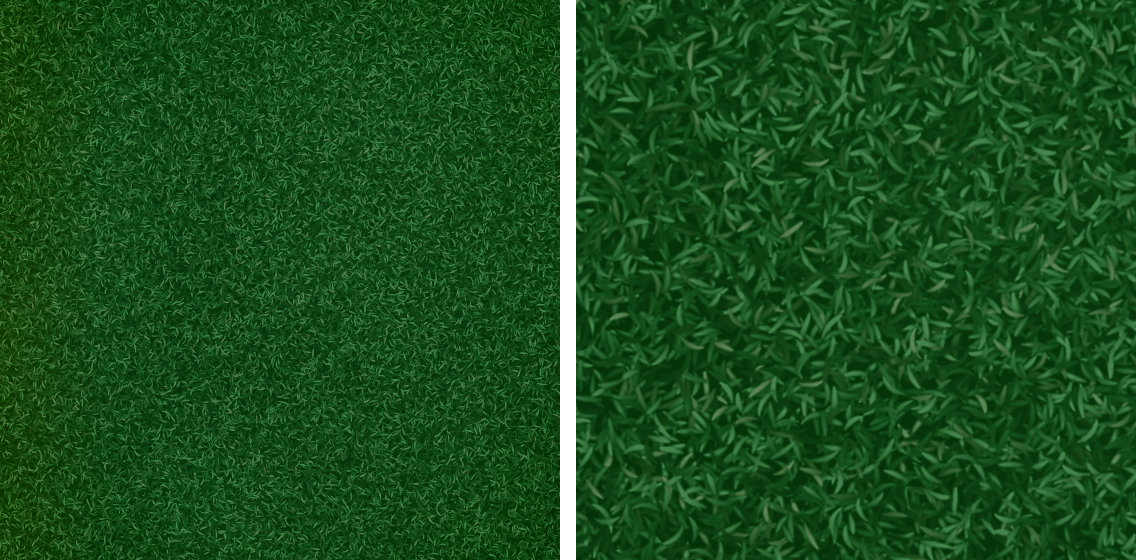
Left, the full canvas; right, a detail of the centre.
Write a three.js fragment shader that draws this texture.

```glsl
// Dense short lawn seen from above: several layers of tiny curved blades,
// scattered one per grid cell and painted over each other as a tone value.
// The tone is then coloured by a green ramp with broad, soft tint changes.

varying vec2 vUv;

const vec3 DEEP_GREEN = vec3(0.01, 0.195, 0.01);
const vec3 MID_GREEN = vec3(0.068, 0.31, 0.085);
const vec3 PALE_GREEN = vec3(0.22, 0.47, 0.24);
const vec3 STRAW_TINT = vec3(0.09, 0.0, 0.03);
const vec3 WARM_TINT = vec3(0.045, 0.005, -0.04);
const vec3 COOL_TINT = vec3(0.008, 0.0, 0.02);

const int LAYERS = 5;
const float CELLS = 82.0;          // blades per canvas side in each layer
const float HALF_LENGTH = 0.70;    // blade sizes are in cell units
const float HALF_WIDTH = 0.13;
const float BEND = 0.55;
const float SOFTNESS = 0.10;
const float SHADOW_SPREAD = 0.10;
const float SHADOW_DEPTH = 0.26;
const float GROUND_TONE = 0.06;
const float DARKEST_BLADE = 0.12;
const float LIGHTEST_BLADE = 1.25;
const float STRAW_SHARE = 0.16;
const float PATCH_STRENGTH = 0.16;
const float EDGE_DARKENING = 0.13;

float hash(vec2 p) {
  return fract(sin(dot(p, vec2(127.1, 311.7))) * 43758.5453);
}

float valueNoise(vec2 p) {
  vec2 cell = floor(p);
  vec2 f = fract(p);
  f = f * f * (3.0 - 2.0 * f);
  float low = mix(hash(cell), hash(cell + vec2(1.0, 0.0)), f.x);
  float high = mix(hash(cell + vec2(0.0, 1.0)), hash(cell + vec2(1.0, 1.0)), f.x);
  return mix(low, high, f.y);
}

mat2 rotation(float angle) {
  float c = cos(angle);
  float s = sin(angle);
  return mat2(c, -s, s, c);
}

// Approximate distance to a bent, tapering blade lying along x.
float bladeDistance(vec2 p, float halfLength, float bend) {
  p.y -= bend * (p.x * p.x - 0.15);
  float along = clamp(p.x / halfLength, -1.0, 1.0);
  float width = HALF_WIDTH * (1.0 - 0.55 * along * along);
  return length(vec2(max(abs(p.x) - halfLength, 0.0), p.y)) - width;
}

// Paints one layer over the turf; x holds the tone, y the straw amount.
vec2 paintLayer(vec2 turf, vec2 uv, float layer) {
  vec2 shift = vec2(hash(vec2(layer, 3.0)), hash(vec2(layer, 8.0)));
  vec2 p = rotation(layer * 0.7) * (uv - 0.5) * CELLS + shift;
  vec2 home = floor(p);
  for (int j = -1; j <= 1; j++) {
    for (int i = -1; i <= 1; i++) {
      vec2 cell = home + vec2(float(i), float(j));
      vec2 seed = cell + layer * vec2(17.3, 41.9);
      vec2 root = cell + vec2(hash(seed), hash(seed + 5.2));
      float angle = 6.2832 * hash(seed + 11.7);
      float halfLength = HALF_LENGTH * mix(0.6, 1.0, hash(seed + 23.1));
      float bend = BEND * (2.0 * hash(seed + 31.4) - 1.0);
      vec2 local = rotation(angle) * (p - root);
      float d = bladeDistance(local, halfLength, bend);

      float shadow = 1.0 - smoothstep(0.0, SHADOW_SPREAD + SOFTNESS, d);
      turf.x *= 1.0 - SHADOW_DEPTH * shadow;

      // One end of each blade sinks into shade.
      float sheen = 1.0 + 0.22 * clamp(local.x / halfLength, -1.0, 1.0);
      float tone = mix(DARKEST_BLADE, LIGHTEST_BLADE, hash(seed + 47.9)) * sheen;
      float straw = step(1.0 - STRAW_SHARE, hash(seed + 59.3));
      float cover = 1.0 - smoothstep(-SOFTNESS, SOFTNESS, d);
      turf = mix(turf, vec2(tone, straw), cover);
    }
  }
  return turf;
}

vec3 grassRamp(float tone) {
  vec3 lower = mix(DEEP_GREEN, MID_GREEN, clamp(tone * 2.0, -0.3, 1.0));
  return lower + (PALE_GREEN - MID_GREEN) * clamp(tone * 2.0 - 1.0, 0.0, 1.3);
}

void main() {
  vec2 turf = vec2(GROUND_TONE, 0.0);
  for (int k = 0; k < LAYERS; k++) {
    turf = paintLayer(turf, vUv, float(k) + 1.0);
  }

  // Broad patches and a darker border.
  float patches = 0.6 * valueNoise(vUv * 5.0 + 2.0) + 0.4 * valueNoise(vUv * 13.0);
  float border = smoothstep(0.3, 0.72, length(vUv - 0.5));
  float tone = turf.x + PATCH_STRENGTH * (patches - 0.5) - EDGE_DARKENING * border;

  // Warm left side, cool middle, a few straw-coloured blades.
  float warmth = (1.0 - smoothstep(0.0, 0.22, vUv.x)) * (0.4 + 0.6 * patches);
  vec3 color = grassRamp(tone);
  color += STRAW_TINT * turf.y * clamp(tone, 0.0, 1.0);
  color += WARM_TINT * warmth + COOL_TINT * (1.0 - border);
  gl_FragColor = vec4(clamp(color, 0.0, 1.0), 1.0);
}
```
